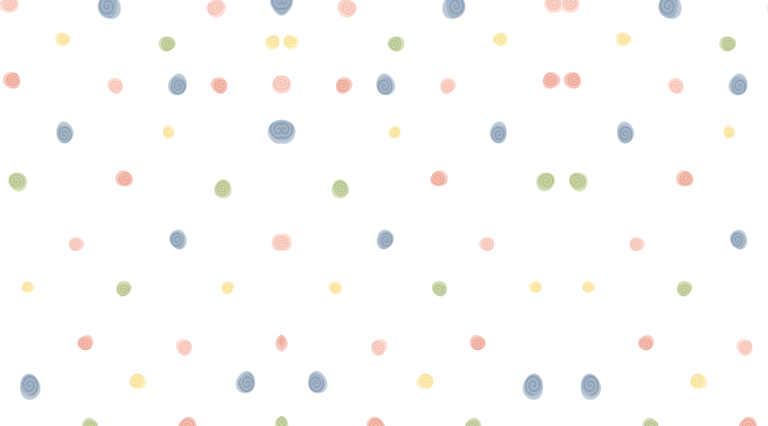
Give the GLSL for this pattern, as a Shadertoy shader.

```glsl
// Pale watercolour dots on white, scattered on a staggered lattice that mirrors sideways.
#define FOLD_X 0.661      // first mirror axis
#define HALF_TILE 0.658   // distance between mirror axes
#define COL_STEP 0.122    // half the gap between dots in a row
#define ROW_STEP 0.110
#define ROW_WAVE 0.028    // uneven row spacing
#define SLANT 0.0082      // sideways drift per row
#define JITTER 0.014
#define RADIUS 0.0195
#define ROWS 10
#define COLS 6
#define TAU 6.2831853

// Tint in rgb, relative size in a
const vec4 PAINT[5] = vec4[5](
    vec4(0.58, 0.66, 0.74, 1.18),   // blue
    vec4(0.74, 0.80, 0.58, 1.00),   // green
    vec4(0.98, 0.79, 0.74, 1.02),   // pink
    vec4(0.99, 0.91, 0.64, 0.88),   // yellow
    vec4(0.95, 0.69, 0.63, 1.04));  // coral

vec3 hash3(vec2 p) {
    vec3 q = fract(p.xyx * vec3(0.1031, 0.1030, 0.0973));
    q += dot(q, q.yxz + 33.33);
    return fract((q.xxy + q.yzz) * q.zyx);
}

// Distance to a wobbly disc; the outline has radius near 1
float blob(vec2 p, float seed) {
    float a = atan(p.y, p.x);
    float wobble = 0.05 * sin(2.0 * a + TAU * seed) + 0.035 * sin(3.0 * a + 17.0 * seed);
    return length(p) - 1.0 - wobble;
}

float cover(float d, float aa) {
    return 1.0 - smoothstep(-aa, aa, d);
}

// One dab: translucent wash, denser offset core and curled brush strokes
vec3 paintDot(vec3 paper, vec2 p, vec3 tint, vec3 rnd, float aa) {
    float wash = cover(blob(p, rnd.x), aa);
    vec2 lean = 0.17 * vec2(cos(TAU * rnd.z), sin(TAU * rnd.z));
    vec2 c = (p - lean) / 0.87;
    float core = cover(blob(c, rnd.y), aa * 1.4);
    float curl = sin(length(c) * 15.0 + atan(c.y, c.x) + TAU * rnd.x);
    float density = 0.62 + core * (0.30 + 0.09 * curl);
    vec3 pigment = tint - 0.035 * core * smoothstep(0.3, 1.0, curl);
    return mix(paper, pigment, wash * density);
}

void mainImage(out vec4 fragColor, in vec2 fragCoord) {
    vec2 p = fragCoord / iResolution.y;
    p.x = abs(mod(p.x - FOLD_X + HALF_TILE, 2.0 * HALF_TILE) - HALF_TILE);
    p.y = 1.0 - p.y;

    vec3 color = vec3(1.0);
    for (int row = 0; row < ROWS; row++) {
        float r = float(row);
        float rowY = 0.006 + ROW_STEP * r - ROW_WAVE * sin(0.66 * r);
        for (int col = 0; col < COLS; col++) {
            // Staggered lattice, with a few extra dots near the top
            bool extra = (row + col) % 2 == 0;
            if (extra && (row > 2 || row % 2 == 1 || col > row)) continue;

            vec3 rnd = hash3(vec2(float(col) + 3.0, r + 11.0));
            vec2 center = vec2(COL_STEP * float(col), rowY);
            if (!extra) {
                center.x += SLANT * (5.0 - r);
                center += JITTER * (2.0 * rnd.xy - 1.0);
                center.x = max(center.x, -0.006);
            }

            int kind = (row + 2 * abs(col / 2 - 1) + (extra ? 3 : 0)) % 5;
            vec4 paint = PAINT[kind];
            float radius = RADIUS * paint.a * (0.82 + 0.32 * rnd.z);
            float tall = kind == 0 ? 1.18 : 1.0;
            vec2 local = (p - center) / (radius * vec2(1.0, tall));
            if (dot(local, local) < 2.5)
                color = paintDot(color, local, paint.rgb, rnd, 1.0 / (iResolution.y * radius));
        }
    }
    fragColor = vec4(color, 1.0);
}
```
